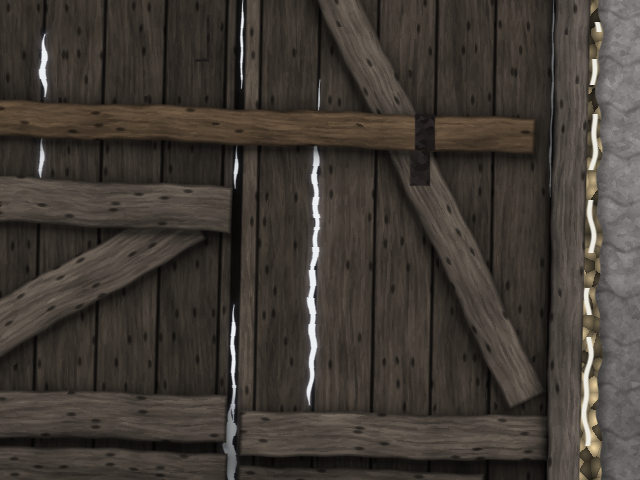
This texture is drawn by a Shadertoy shader. Its source:

```glsl
// A weathered barn door seen from inside, with daylight in its gaps and a stone wall at right.
#define HEIGHT 5.76
#define PLANK_COL vec3(.238, .212, .186)
#define BEAM_COL vec3(.325, .293, .262)
#define BAR_COL vec3(.315, .255, .195)
#define POST_COL vec3(.315, .288, .265)
#define WALL_COL vec3(.49, .475, .47)
#define STONE_COL vec3(.72, .64, .49)
#define DAYLIGHT vec3(.93, .94, .95)
#define IRON_COL vec3(.125, .11, .105)
#define SOFT (HEIGHT / iResolution.y)

float hash(vec2 p) {
    return fract(sin(dot(p, vec2(127.1, 311.7))) * 43758.5);
}

// Cellular noise: x = distance to nearest point, y = random value of that cell.
vec2 cell(vec2 p) {
    vec2 base = floor(p), best = vec2(9., 0.);
    for (int j = -1; j <= 1; j++)
    for (int i = -1; i <= 1; i++) {
        vec2 c = base + vec2(i, j);
        float h = hash(c), d = length(c + vec2(h, hash(c + 7.3)) - p);
        if (d < best.x) best = vec2(d, h);
    }
    return best;
}

// Brightness of old timber; q.x runs along the grain.
float wood(vec2 q, float seed) {
    q += seed * vec2(3.7, 1.9);
    float warp = sin(q.x * 1.3 + 2. * sin(q.y * 2.1)) + .5 * sin(q.x * 3.7 + q.y * 5.);
    float grain = 0., freq = 11.;
    for (int i = 0; i < 5; i++) {
        grain += sin(q.y * freq + warp * (1. + .04 * freq) + float(i) * 1.7);
        freq *= 1.75;
    }
    float streak = cell(q * vec2(1.6, 26.) + warp * .3).y - .5;
    float fleck = cell(q * vec2(9., 36.)).y - .5;
    float blotch = cell(q * vec2(1.7, 4.) + warp * .2).x - .45;
    vec2 pit = cell(q * vec2(3.5, 9.));
    float holes = smoothstep(.3, .08, pit.x) * step(.8, pit.y);
    return (1. + .035 * grain + .2 * streak + .17 * fleck - .28 * blotch) * (1. - .5 * holes);
}

// Coordinates along (x) and across (y) the line from a to b.
vec2 along(vec2 p, vec2 a, vec2 b) {
    vec2 u = normalize(b - a), r = p - a;
    return vec2(dot(r, u), u.x * r.y - u.y * r.x);
}

float box(vec2 p, vec2 halfSize) {
    vec2 d = abs(p) - halfSize;
    return length(max(d, 0.)) + min(max(d.x, d.y), 0.);
}

vec3 beam(vec3 col, vec2 p, vec2 a, vec2 b, float halfW, vec3 tint) {
    float len = length(b - a);
    vec2 q = along(p, a, b);
    q.y += .012 * sin(q.x * 3.1 + a.y) + .006 * sin(q.x * 11. + a.x);
    vec2 centred = q - vec2(.5 * len, 0.), size = vec2(.5 * len, halfW);
    float edge = box(centred, size);
    float shade = box(centred + vec2(0., .05), size);
    col *= 1. - .55 * exp(-max(shade, 0.) * 11.);
    vec3 face = tint * wood(q, a.y + halfW) * (1. + .13 * q.y / halfW);
    face *= mix(.55, 1., smoothstep(0., .045, -edge));
    return mix(col, face, smoothstep(SOFT, -SOFT, edge));
}

// Ragged streak of daylight with a small halo.
vec3 slit(vec3 col, vec2 p, vec2 a, vec2 b, float halfW) {
    float len = length(b - a);
    vec2 q = along(p, a, b);
    q.y += halfW * (.5 * sin(q.x * 4.3) + .35 * sin(q.x * 17.));
    float t = clamp(q.x, 0., len);
    float taper = smoothstep(0., .3, t) * smoothstep(len, len - .2, t);
    float w = halfW * (.25 + .75 * taper) * (.65 + .7 * cell(vec2(q.x * 9., a.x)).y);
    float edge = max(abs(q.y) - w, max(-q.x, q.x - len));
    col += vec3(.12, .13, .17) * exp(-max(edge, 0.) * 28.) * min(1., halfW * 30.);
    return mix(col, DAYLIGHT, smoothstep(SOFT, -SOFT, edge));
}

// Vertical boards of both leaves and the dark joint between them.
vec3 boards(vec2 p) {
    float lean = HEIGHT - p.y, joint = 2.77 + .0226 * p.y;
    bool left = p.x < joint;
    float s = left ? (p.x - .54 + .028 * lean) / .73 : (p.x - 3.14 + .018 * lean) / .703;
    float id = floor(s) + (left ? 20. : 0.), seam = min(fract(s), 1. - fract(s)) * .72;
    vec3 col = PLANK_COL * wood(p.yx, id) * (.88 + .24 * hash(vec2(id, 3.)));
    col *= left ? .88 : 1.;
    col *= 1. + .25 * smoothstep(joint, joint + .08, p.x) * smoothstep(3.14, 3.08, p.x);
    col *= mix(.28, 1., smoothstep(.004, .035, seam));
    col *= mix(.62, 1., smoothstep(.1, .9, p.y));
    return col * mix(.22, 1., smoothstep(.045, .08, abs(p.x - joint)));
}

// Rubble beside the post, then the rough plastered wall.
vec3 masonry(vec3 col, vec2 p) {
    float wobble = .03 * sin(p.y * 5.) + .02 * sin(p.y * 13. + 1.);
    float post = 6.95 + .024 * p.y, wall = 7.19 + wobble;
    vec2 rock = cell(p * vec2(7., 6.) + wobble * 4.);
    vec3 rubble = STONE_COL * mix(.25, 1.25, rock.y) * (1.1 - .75 * rock.x);
    float glint = smoothstep(.045, .015, abs(p.x - post - .07 - wobble * .8));
    rubble = mix(rubble, DAYLIGHT * vec3(1., .98, .93), glint * step(.4, cell(vec2(p.y * 4., 2.)).y));
    col = mix(col, rubble, smoothstep(-SOFT, SOFT, p.x - post));
    float row = p.y / .56 + .08 * sin(p.x * 6.) + .05 * sin(p.x * 17.);
    float course = abs(fract(row) - .5);
    vec3 plaster = WALL_COL * (1.08 - .22 * cell(p * 3.2 + wobble * 3.).x);
    plaster *= 1. + .18 * (cell(p * 13.).y - .5) + .1 * (cell(p * 30.).y - .5);
    plaster *= mix(1., .83, smoothstep(.42, .5, course)) * mix(.8, 1.04, smoothstep(.5, 4., p.y));
    plaster *= mix(.68, 1., smoothstep(0., .16, p.x - wall));
    return mix(col, plaster, smoothstep(-SOFT, SOFT, p.x - wall));
}

void mainImage(out vec4 fragColor, in vec2 fragCoord) {
    vec2 p = fragCoord / iResolution.y * HEIGHT;
    vec3 col = boards(p);
    // Daylight between boards
    col = slit(col, p, vec2(.54, 5.35), vec2(.54, 4.6), .04);
    col = slit(col, p, vec2(.515, 4.15), vec2(.505, 3.6), .03);
    col = slit(col, p, vec2(2.92, 5.8), vec2(2.89, 4.7), .012);
    col = slit(col, p, vec2(2.85, 4.05), vec2(2.83, 3.5), .018);
    col = slit(col, p, vec2(2.81, 2.1), vec2(2.79, .7), .02);
    col = slit(col, p, vec2(2.785, .9), vec2(2.76, -.4), .052);
    col = slit(col, p, vec2(3.84, 4.8), vec2(3.82, 4.3), .009);
    col = slit(col, p, vec2(3.81, 4.1), vec2(3.72, .9), .034);
    col = slit(col, p, vec2(6.65, 5.8), vec2(6.6, 3.4), .01);
    // Braces first, then the rails that cover them
    col = beam(col, p, vec2(-.3, 1.66), vec2(2.33, 3.15), .3, BEAM_COL);
    col = beam(col, p, vec2(3.98, 5.95), vec2(6.33, .95), .245, BEAM_COL);
    col = beam(col, p, vec2(-.2, 3.38), vec2(2.78, 3.24), .275, BEAM_COL * .95);
    col = beam(col, p, vec2(-.2, .81), vec2(2.72, .73), .285, BEAM_COL * .9);
    col = beam(col, p, vec2(-.2, .13), vec2(2.72, .02), .3, BEAM_COL * .75);
    col = beam(col, p, vec2(2.85, -.1), vec2(5.8, -.2), .28, BEAM_COL * .75);
    col = beam(col, p, vec2(2.88, .57), vec2(6.57, .49), .27, BEAM_COL);
    col = beam(col, p, vec2(-.2, 4.35), vec2(6.42, 4.12), .215, BAR_COL);
    // Iron latch and hook
    float iron = min(box(p - vec2(5.1, 4.17), vec2(.12, .22)), box(p - vec2(5.04, 3.74), vec2(.12, .21)));
    iron = min(iron, min(box(p - vec2(2.5, 5.32), vec2(.018, .26)), box(p - vec2(2.43, 5.04), vec2(.08, .018))));
    col = mix(col, IRON_COL * (.7 + .6 * cell(p * 14.).y), smoothstep(SOFT, -SOFT, iron));
    // Door post and wall
    col = beam(col, p, vec2(6.885, 5.96), vec2(6.755, -.2), .205, POST_COL);
    fragColor = vec4(masonry(col, p), 1.);
}
```
